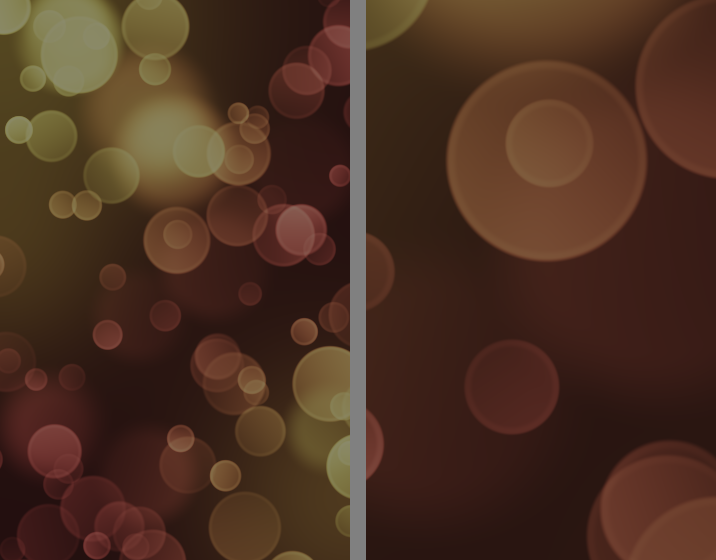
Left, the full canvas; right, a detail of the centre.
Reproduce this background procedurally as a Shadertoy shader.

```glsl
const vec3 MAROON = vec3(0.135, 0.058, 0.058);
const vec3 ROSE   = vec3(0.50, 0.175, 0.165);
const vec3 AMBER  = vec3(0.62, 0.33, 0.18);
const vec3 OLIVE  = vec3(0.72, 0.67, 0.28);
const vec3 CEILING = vec3(0.55, 0.55, 0.47);

vec3 hash3(vec2 cell, float seed) {
    vec3 q = fract(vec3(cell.xyx + seed) * vec3(0.1031, 0.1030, 0.0973));
    q += dot(q, q.yxz + 33.33);
    return fract((q.xxy + q.yzz) * q.zyx);
}

float halo(vec2 p, vec2 center, float radius) {
    vec2 d = (p - center) / radius;
    return exp(-dot(d, d));
}

// Warm light enters from upper left, upper center and lower right
float warmth(vec2 p) {
    float w = halo(p, vec2(0.05, 1.50), 0.52)
            + halo(p, vec2(1.00, 0.20), 0.40)
            + 0.6 * halo(p, vec2(0.46, 1.20), 0.25);
    return clamp(w, 0.0, 1.0);
}

vec3 lightTint(float warm) {
    vec3 tint = mix(ROSE, AMBER, smoothstep(0.02, 0.4, warm));
    return mix(tint, OLIVE, smoothstep(0.4, 0.85, warm));
}

// Lens disc: shaded fill with a thin bright rim
float lensDisc(vec2 d, float radius, float blur, float rimGain, float angle) {
    float dist = length(d);
    float fill = 1.0 - smoothstep(radius - blur, radius + blur, dist);
    float rimWidth = 0.004 + blur;
    float rim = 1.0 - smoothstep(0.0, rimWidth, abs(dist - radius + rimWidth * 0.6));
    float shade = 0.9 + 0.45 * dot(d / radius, vec2(cos(angle), sin(angle)));
    return fill * shade + rim * rimGain;
}

// One disc per occupied cell; radii must stay below the cell size
vec3 discLayer(vec2 p, float size, vec2 radii, float blur, float rimGain,
               float density, float gain, float seed) {
    vec3 light = vec3(0.0);
    vec2 home = floor(p / size);
    for (int y = -1; y <= 1; y++)
    for (int x = -1; x <= 1; x++) {
        vec2 cell = home + vec2(x, y);
        vec3 place = hash3(cell + 17.0, seed);
        vec3 look = hash3(cell + 51.0, seed + 7.3);
        vec2 center = (cell + place.xy) * size;
        float warm = warmth(center);
        float radius = mix(radii.x, radii.y, place.z);
        float power = gain * mix(0.25, 1.0, look.y * look.y) * (0.75 + 0.65 * warm);
        float disc = lensDisc(p - center, radius, blur, rimGain, look.z * 6.2832);
        light += step(look.x, density) * power * disc * lightTint(warm);
    }
    return light;
}

vec3 backdrop(vec2 p) {
    vec3 light = MAROON;
    light += vec3(0.22, 0.23, 0.07) * halo(p, vec2(0.0, 1.55), 0.60);
    light += vec3(0.19, 0.17, 0.06) * halo(p, vec2(1.0, 0.18), 0.40);
    light += vec3(0.11, 0.10, 0.03) * halo(p, vec2(0.0, 0.85), 0.32);
    // Defocused lamps
    light += AMBER * 0.38 * lensDisc(p - vec2(0.42, 1.28), 0.16, 0.06, 0.0, 2.0);
    light += AMBER * 0.60 * lensDisc(p - vec2(0.50, 1.15), 0.15, 0.05, 0.0, 1.7);
    light += OLIVE * 0.60 * halo(p, vec2(0.47, 1.20), 0.11);
    light += OLIVE * 0.45 * lensDisc(p - vec2(0.19, 1.53), 0.10, 0.04, 0.0, 1.5);
    light += ROSE * 0.35 * lensDisc(p - vec2(0.15, 0.38), 0.13, 0.06, 0.0, 3.0);
    return light;
}

void mainImage(out vec4 fragColor, in vec2 fragCoord) {
    vec2 p = fragCoord / iResolution.x;
    float edge = 0.001 + 0.6 / iResolution.x;

    vec3 light = backdrop(p);
    light += discLayer(p, 0.44, vec2(0.10, 0.15), 0.04, 0.0, 0.50, 0.50, 3.0);
    light += discLayer(p, 0.27, vec2(0.07, 0.11), edge * 1.5, 0.32, 0.85, 0.80, 11.0);
    light += discLayer(p, 0.33, vec2(0.06, 0.105), edge * 1.8, 0.25, 0.70, 1.05, 29.0);
    light += discLayer(p, 0.18, vec2(0.03, 0.047), edge, 0.40, 0.65, 0.72, 43.0);

    // Overlapping lights saturate softly toward a muted ceiling
    vec3 excess = light / CEILING;
    vec3 color = light / pow(1.0 + excess * excess * excess, vec3(1.0 / 3.0));
    fragColor = vec4(color, 1.0);
}
```
